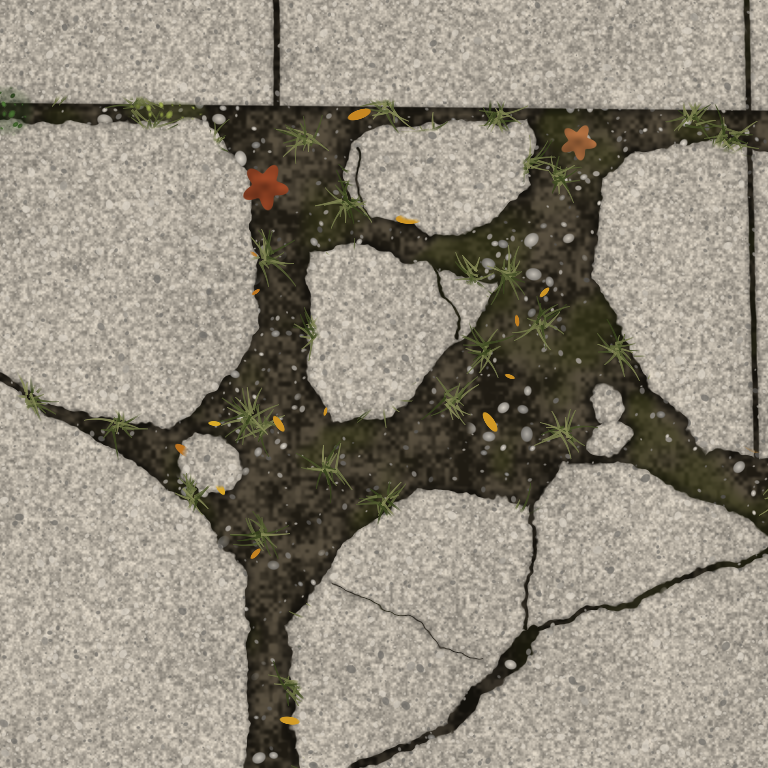
A Shadertoy shader for this texture:

```glsl
const vec3 PALE = vec3(.85, .82, .77), DARK = vec3(.43, .42, .4);

vec3 hash(vec2 p) {
  vec3 q = fract(p.xyx * vec3(.1031, .103, .0973));
  q += dot(q, q.yxz + 33.33);
  return fract((q.xxy + q.yzz) * q.zyx);
}

float noise(vec2 p) {
  vec2 i = floor(p), f = fract(p);
  f *= f * (3. - 2. * f);
  return mix(mix(hash(i).x, hash(i + vec2(1, 0)).x, f.x),
             mix(hash(i + vec2(0, 1)).x, hash(i + 1.).x, f.x), f.y);
}

float fbm(vec2 p) { return .65 * noise(p) + .35 * noise(p * 2.3 + 7.); }

vec2 wobble(vec2 p) { return vec2(fbm(p), fbm(p + 41.)) - .5; }

float fill(float d, float px) { return smoothstep(px, -px, d); }

float segment(vec2 p, vec2 a, vec2 b) {
  vec2 w = p - a, e = b - a;
  return length(w - e * clamp(dot(w, e) / dot(e, e), 0., 1.));
}

// Signed distance, negative inside
float polygon(vec2 p, float v[16]) {
  float d = 9., side = 1.;
  vec2 b = vec2(v[14], v[15]);
  for (int i = 0; i < 16; i += 2) {
    vec2 a = vec2(v[i], v[i + 1]), e = b - a, w = p - a;
    d = min(d, segment(p, a, b));
    if ((a.y > p.y) != (b.y > p.y) && (e.x * w.y > e.y * w.x) == (b.y > a.y)) side = -side;
    b = a;
  }
  return side * d;
}

// Scattered ellipses: coverage, random id, height
vec3 stones(vec2 p, float freq, float share, float aspect, float px) {
  vec3 best = vec3(0);
  for (int k = 0; k < 9; k++) {
    vec2 c = floor(p * freq) + vec2(k % 3 - 1, k / 3 - 1);
    vec3 h = hash(c + freq), g = hash(c + freq + 57.);
    if (h.z > share) continue;
    float a = 6.283 * g.x, r = mix(.12, .42, g.y * g.y);
    vec2 q = mat2(cos(a), sin(a), -sin(a), cos(a)) * (p * freq - c - .2 - .6 * h.xy);
    float d = length(q * vec2(1, aspect)) - r, cover = fill(d / freq, px);
    if (cover > best.x) best = vec3(cover, g.z, clamp(-d / r, 0., 1.));
  }
  return best;
}

float slabs(vec2 p, vec2 q) {
  float d = .866 - .01 * p.x - p.y;
  d = min(d, polygon(q, float[16](-.1,.845,.27,.84,.325,.77,.337,.57,.305,.505,.21,.437,.13,.46,-.1,.545)));
  d = min(d, polygon(q, float[16](-.1,.53,.02,.49,.11,.44,.19,.378,.27,.325,.322,.255,.32,-.1,-.1,-.1)));
  d = min(d, polygon(q, float[16](.455,.82,.5,.84,.685,.845,.695,.76,.64,.705,.56,.7,.48,.715,.445,.77)));
  d = min(d, polygon(q, float[16](.397,.675,.45,.685,.648,.635,.635,.59,.555,.51,.5,.452,.44,.443,.398,.52)));
  d = min(d, polygon(q, float[16](.785,.77,.83,.805,.93,.815,1.1,.785,1.1,.41,.92,.41,.83,.51,.775,.64)));
  d = min(d, polygon(q, float[16](.375,.19,.45,.295,.545,.365,.685,.345,.735,.4,.82,.395,1.1,.26,.5,-3.)));
  vec3 rubble[3] = vec3[3](vec3(.27,.4,.04), vec3(.788,.475,.023), vec3(.797,.431,.027));
  for (int i = 0; i < 3; i++) d = min(d, length(q - rubble[i].xy) - rubble[i].z);
  return d;
}

float gaps(vec2 p, vec2 q) {
  float d = segment(p, vec2(.36, .86), vec2(.36, 1.1)) - .004;
  d = min(d, segment(p, vec2(.97, 1.1), vec2(.985, .4)) - .0035);
  vec4 line[7] = vec4[7](vec4(.567,.67,.597,.56), vec4(.69,.36,.69,.18), vec4(.455,-.005,.585,.06),
    vec4(.585,.06,.7,.175), vec4(.7,.175,1.02,.29), vec4(.43,.24,.63,.14), vec4(.46,.81,.475,.71));
  float width[7] = float[7](.002, .0025, .006, .009, .004, .0007, .0015);
  for (int i = 0; i < 7; i++) d = min(d, segment(q, line[i].xy, line[i].zw) - width[i]);
  return d;
}

vec3 concrete(vec2 p, float px) {
  float grain = .6 * noise(p * 210.) + .4 * noise(p * 410.) - .5;
  vec3 col = vec3(.69, .66, .61) * (1. + .62 * grain + .14 * (fbm(p * 7.) - .5));
  vec3 fine = stones(p, 130., .35, 1.3, px), coarse = stones(p, 65., .24, 1.3, px);
  col = mix(col, mix(DARK, PALE, step(.25, fine.y)), .7 * fine.x);
  return mix(col, mix(DARK, PALE, smoothstep(.1, .4, coarse.y)), .75 * coarse.x);
}

vec3 soil(vec2 p, float d, float px) {
  float lumps = .6 * fbm(p * 28.) + .4 * noise(p * 170.);
  vec3 col = mix(vec3(.12, .105, .075), vec3(.34, .305, .245), smoothstep(.25, .8, lumps));
  col = mix(col, vec3(.22, .23, .09), .5 * smoothstep(.5, .75, fbm(p * 12.)));
  col *= mix(.62, 1., smoothstep(0., .014, d));
  vec3 grit = stones(p, 95., .16, 1.3, px), pebble = stones(p, 40., .38, 1.3, px);
  col = mix(col, PALE * (.35 + .4 * grit.y), grit.x);
  vec3 tint = mix(DARK + .1, PALE, pebble.y) * (.7 + .4 * pebble.z);
  return mix(col, tint, pebble.x * smoothstep(.4, .55, noise(p * 9.)));
}

// Tufts of bent blades
vec3 grass(vec3 col, vec2 p, float mask, float px) {
  for (int k = 0; k < 9; k++) {
    vec2 c = floor(p * 11.) + vec2(k % 3 - 1, k / 3 - 1);
    vec3 tuft = hash(c + 23.);
    if (tuft.z > .62) continue;
    for (float n = 0.; n < 18.; n++) {
      vec3 h = hash(c * 31. + n * 7.3), g = hash(c * 17. + n * 3.7);
      vec2 dir = vec2(cos(6.283 * h.x), sin(6.283 * h.x));
      vec2 w = p - (c + tuft.xy) / 11. - .018 * (g.xy - .5);
      float len = mix(.012, .044, h.y), along = dot(w, dir);
      float side = w.y * dir.x - w.x * dir.y - (h.z - .5) * 18. * along * along;
      float cover = smoothstep(px, 0., abs(side) - .0012 * (1. - along / len));
      cover *= step(0., along) * step(along, len) * mask;
      col = mix(col, mix(vec3(.2, .25, .1), vec3(.55, .56, .36), g.z), .85 * cover);
    }
  }
  return col;
}

vec3 weed(vec3 col, vec2 w, vec2 size, vec3 tint, float px) {
  vec3 leaf = stones(w, 75., .95, 1.4, px);
  float mask = smoothstep(1.1, .75, length(w / size));
  return mix(col, tint * (.55 + .5 * leaf.y + .3 * leaf.z), mask * mix(.35, 1., leaf.x));
}

vec3 dryLeaf(vec3 col, vec2 w, float size, vec3 tint, float px) {
  float lobes = cos(5. * atan(w.y, w.x) + .8);
  float d = length(w) - size * (.78 + .22 * lobes);
  return mix(col, tint * (.8 + .4 * noise(w * 90.)), fill(d, px));
}

void mainImage(out vec4 fragColor, in vec2 fragCoord) {
  float px = 1. / iResolution.y;
  vec2 p = fragCoord * px, q = p + .024 * wobble(p * 17.) + .009 * wobble(p * 75.);
  float d = slabs(p, q), gap = gaps(p + .002 * wobble(p * 60.), q);

  // Soil, slabs and joints
  vec3 slab = concrete(p, px) * mix(.8, 1., smoothstep(0., .007, min(-d, gap)));
  vec3 col = mix(soil(p, d, px), slab, fill(d, px) * fill(-gap, px));

  // Plants and fallen leaves
  float bare = smoothstep(-.012, -.002, d);
  if (bare > 0.) {
    col = grass(col, p, bare, px);
    vec3 petal = stones(p, 23., .1, 2.6, px);
    col = mix(col, mix(vec3(.72, .43, .12), vec3(.86, .68, .16), petal.y), petal.x * bare);
  }
  col = weed(col, p - vec2(.01, .856), vec2(.034, .032), vec3(.25, .38, .17), px);
  col = weed(col, p - vec2(.215, .855), vec2(.055, .014), vec3(.5, .54, .25), px);
  col = dryLeaf(col, p - vec2(.345, .757), .031, vec3(.52, .24, .13), px);
  col = dryLeaf(col, p - vec2(.753, .815), .024, vec3(.6, .38, .22), px);
  fragColor = vec4(col, 1);
}
```
